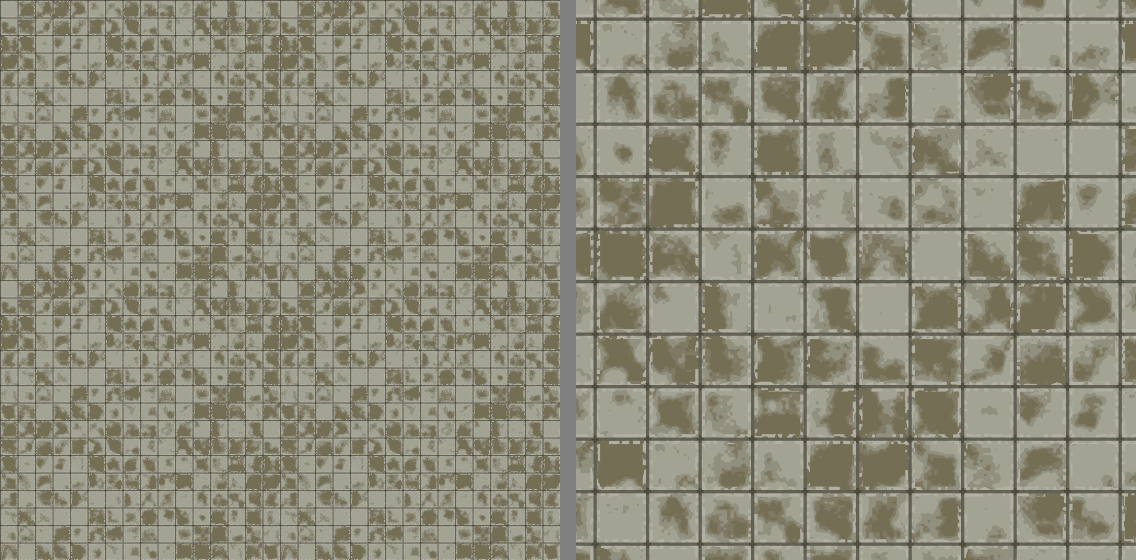
Left, the full canvas; right, a detail of the centre.
A Shadertoy shader for this texture:

```glsl
// Weathered olive-grey mosaic: 32 x 32 small square tiles with dark joints and stepped stains.

float hash(vec2 p) {
    vec3 q = fract(p.xyx * vec3(0.1031, 0.1030, 0.0973));
    q += dot(q, q.yzx + 33.33);
    return fract((q.x + q.y) * q.z);
}

float noise(vec2 p) {
    vec2 cell = floor(p), f = fract(p);
    f = f * f * (3.0 - 2.0 * f);
    return mix(mix(hash(cell), hash(cell + vec2(1, 0)), f.x),
               mix(hash(cell + vec2(0, 1)), hash(cell + vec2(1, 1)), f.x), f.y);
}

// Antialiased coverage of a band around zero
float band(float distance, float halfWidth, float pixel) {
    return clamp((halfWidth - distance) / pixel + 0.5, 0.0, 1.0);
}

// Soft step between two stain tones
float stain(float level, float threshold) {
    return smoothstep(threshold - 0.012, threshold + 0.012, level);
}

void mainImage(out vec4 fragColor, in vec2 fragCoord) {
    float pixel = 32.0 / iResolution.y;
    vec2 grid = fragCoord / iResolution.xy * 32.0 - vec2(1, -1) / 32.0;
    vec2 local = fract(grid);
    vec2 tile = mod(floor(grid), 32.0);

    // Stains recur every 16 columns; alternate bands of 8 rows step sideways by one
    tile.x = mod(tile.x - mod(floor(tile.y / 8.0), 2.0), 16.0);
    tile.y = mod(tile.y, 8.0);

    vec2 seed = tile * 17.0 + vec2(hash(tile + 3.7), hash(tile + 9.2));
    vec2 p = local + seed;
    float grain = noise(p * 15.0);

    // Broad blotches, ragged contours and a different dirtiness for each tile
    vec2 edge = min(local, 1.0 - local);
    float level = 0.62 * noise(p * 2.2) + 0.24 * noise(p * 5.0) + 0.14 * grain
                + 0.40 * (hash(tile + 21.0) - 0.5)
                + 0.16 * (smoothstep(0.03, 0.3, min(edge.x, edge.y)) - 0.7);

    vec3 color = vec3(0.64, 0.64, 0.58);
    color = mix(color, vec3(0.57, 0.56, 0.49), stain(level, 0.45));
    color = mix(color, vec3(0.50, 0.48, 0.395), stain(level, 0.56));
    color = mix(color, vec3(0.455, 0.43, 0.335), stain(level, 0.64));

    // Broken pale rim beside the joints
    float rim = band(min(edge.x, edge.y), 3.0 / 32.0, pixel);
    color = mix(color, vec3(0.70, 0.69, 0.64), rim * smoothstep(0.45, 0.6, grain));

    // Joints, darkest where they cross
    vec2 joint = vec2(band(edge.x, 1.0 / 32.0, pixel), band(edge.y, 1.0 / 32.0, pixel));
    vec3 jointColor = mix(vec3(0.39, 0.38, 0.33), vec3(0.31, 0.30, 0.25),
                          band(length(edge), 0.07, pixel));
    color = mix(color, jointColor + 0.03 * (grain - 0.5), max(joint.x, joint.y));

    fragColor = vec4(color, 1.0);
}
```
